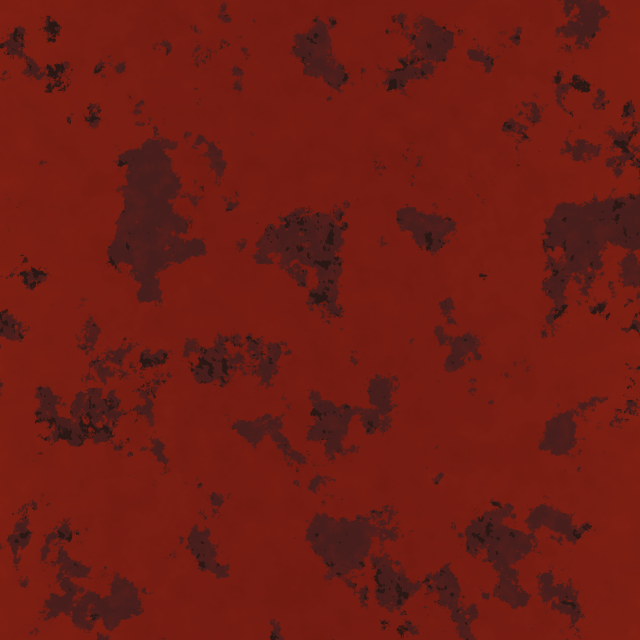
Reproduce this texture procedurally as a three.js fragment shader.

```glsl
#define PATCH_SCALE 10.5
#define PATCH_LEVEL 0.606
#define PATCH_SOFTNESS 0.023
#define GRIT_SCALE 85.0
#define GRIT_LEVEL 0.655
#define ROUGHNESS 0.66
#define MOTTLE 0.10
#define RED_CENTRE vec3(0.463, 0.108, 0.069)
#define RED_SIDES vec3(0.492, 0.118, 0.071)
#define PATCH_COLOR vec3(0.282, 0.118, 0.112)
#define PATCH_WORN vec3(0.325, 0.118, 0.105)
#define GRIT_COLOR vec3(0.170, 0.095, 0.082)

varying vec2 vUv;

float hash(vec2 p) {
  return fract(sin(dot(p, vec2(127.1, 311.7))) * 43758.5453);
}

float valueNoise(vec2 p) {
  vec2 cell = floor(p);
  vec2 f = fract(p);
  f = f * f * (3.0 - 2.0 * f);
  float low = mix(hash(cell), hash(cell + vec2(1.0, 0.0)), f.x);
  float high = mix(hash(cell + vec2(0.0, 1.0)), hash(cell + vec2(1.0, 1.0)), f.x);
  return mix(low, high, f.y);
}

// Layered noise, normalised to 0..1; each octave is rotated and doubled
float fbm(vec2 p, int octaves) {
  float sum = 0.0;
  float total = 0.0;
  float weight = 1.0;
  for (int i = 0; i < 7; i++) {
    if (i >= octaves) break;
    sum += weight * valueNoise(p);
    total += weight;
    weight *= ROUGHNESS;
    p = mat2(1.6, 1.2, -1.2, 1.6) * p + vec2(17.3, 9.1);
  }
  return sum / total;
}

void main() {
  // Red paint: slightly brighter toward the sides, faintly mottled
  float side = abs(vUv.x - 0.5) * 2.0;
  vec3 color = mix(RED_CENTRE, RED_SIDES, side * side);
  color *= 1.0 + MOTTLE * (fbm(vUv * 28.0 + 40.0, 4) - 0.5);

  // Ragged patches where the paint has flaked, loosely clustered
  float cluster = 0.08 * (valueNoise(vUv * 4.5 + 11.0) - 0.5);
  float height = fbm(vUv * PATCH_SCALE + vec2(3.7, 21.4), 7) + cluster;
  float flaked = smoothstep(PATCH_LEVEL - PATCH_SOFTNESS, PATCH_LEVEL + PATCH_SOFTNESS, height);
  float worn = smoothstep(0.45, 0.75, fbm(vUv * 50.0 + 70.0, 4));
  vec3 patchColor = mix(PATCH_COLOR, PATCH_WORN, worn);

  // Dark grit gathered in parts of the patches
  float gather = 0.35 * (valueNoise(vUv * 12.0 + 90.0) - 0.5);
  float gritHeight = fbm(vUv * GRIT_SCALE + 120.0, 3) + gather;
  float grit = smoothstep(GRIT_LEVEL - 0.04, GRIT_LEVEL + 0.06, gritHeight);
  patchColor = mix(patchColor, GRIT_COLOR, grit);

  gl_FragColor = vec4(mix(color, patchColor, flaked), 1.0);
}
```
